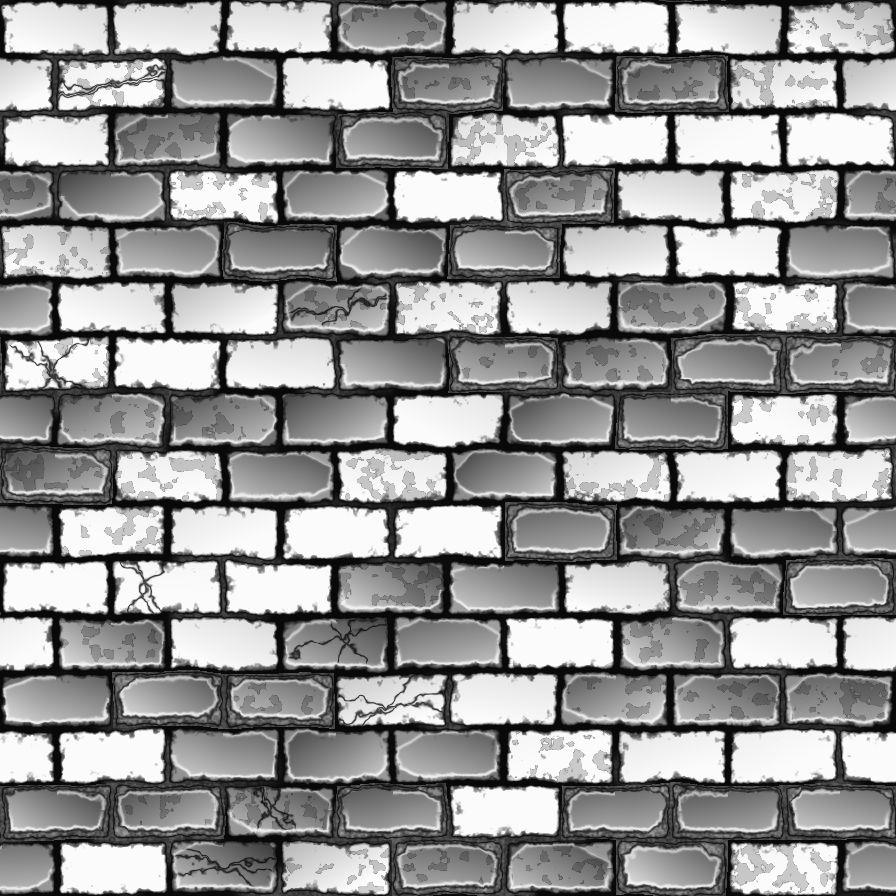
This texture map is drawn by a WebGL 1 fragment shader. Its source:

```glsl
precision highp float;
// Worn greyscale brick wall in running bond: each brick is a ragged box with an
// inner face cut at the corners, lit by a random gradient, then weathered by
// periodic noise (soot, blotches, cracks, sandy mortar). The tile wraps around.

uniform vec2 u_resolution;

#define COLUMNS 8.0
#define ROWS 16.0
#define HALF_SIZE vec2(0.945, 0.447)  // brick half extents, in row heights
#define BRIGHT_SHARE 0.50             // share of white bricks
#define WORN_SHARE 0.36               // share of grey bricks set in sand
#define SPOTTED_SHARE 0.42
#define CRACKED_SHARE 0.06
#define MAX_CUT 0.29                  // deepest corner cut
#define ROUGHNESS 0.085
#define MORTAR_TONE 0.035

float hash(vec2 p) {
  vec3 v = fract(vec3(p.xyx) * 0.1031);
  v += dot(v, v.yzx + 33.33);
  return fract((v.x + v.y) * v.z);
}

// Value noise that repeats after the given number of cells across the canvas
float noise(vec2 uv, float cells) {
  vec2 p = uv * cells;
  vec2 i = floor(p);
  vec2 f = p - i;
  f = f * f * (3.0 - 2.0 * f);
  vec2 a = mod(i, cells) + cells;
  vec2 b = mod(i + 1.0, cells) + cells;
  return mix(mix(hash(a), hash(vec2(b.x, a.y)), f.x),
             mix(hash(vec2(a.x, b.y)), hash(b), f.x), f.y);
}

float fbm(vec2 uv, float cells) {
  return 0.55 * noise(uv, cells) + 0.3 * noise(uv, cells * 2.0)
       + 0.15 * noise(uv, cells * 4.0);
}

float boxDistance(vec2 p, vec2 halfSize, float radius) {
  vec2 d = abs(p) - halfSize + radius;
  return length(max(d, 0.0)) + min(max(d.x, d.y), 0.0) - radius;
}

float band(float x, float width) {
  return exp(-x * x / (width * width));
}

// A few jagged lines at random angles through the brick
float cracks(vec2 q, vec2 id, float wobble) {
  float ink = 0.0;
  for (int i = 0; i < 3; i++) {
    float k = float(i) * 7.3;
    float angle = (hash(id + k + 61.0) - 0.5) * 2.4;
    vec2 center = vec2(hash(id + k + 63.0) - 0.5, 0.0);
    float d = dot(q - center, vec2(-sin(angle), cos(angle)));
    ink = max(ink, band(d + (wobble - 0.5) * 0.35, 0.025));
  }
  return ink;
}

void main() {
  vec2 uv = gl_FragCoord.xy / u_resolution;
  float aa = 0.7 * ROWS / u_resolution.y;

  // Running bond layout with slightly wavy courses
  vec2 p = uv * vec2(COLUMNS, ROWS);
  p += (vec2(noise(uv, 24.0), noise(uv + 0.37, 24.0)) - 0.5) * vec2(0.04, 0.09);
  float row = floor(p.y);
  p.x += 0.5 * mod(row + 1.0, 2.0);
  vec2 id = mod(vec2(floor(p.x), row), vec2(COLUMNS, ROWS)) + 3.0;
  vec2 q = (fract(p) - 0.5) * vec2(2.0, 1.0);

  // Traits of this brick
  float bright = step(hash(id + 11.0), BRIGHT_SHARE);
  float worn = (1.0 - bright) * step(hash(id + 23.0), WORN_SHARE);
  float spotted = step(hash(id + 37.0), SPOTTED_SHARE);
  float cracked = step(hash(id + 41.0), CRACKED_SHARE);

  // Ragged outline, and the face left by corner cuts
  float coarse = fbm(uv, 72.0);
  float ragged = fbm(uv + 0.21, 112.0);
  float grain = noise(uv, 384.0);
  float body = boxDistance(q, HALF_SIZE, 0.06) + (ragged - 0.5) * ROUGHNESS;
  vec2 corner = id + 17.0 * sign(q);
  float chance = hash(corner + 71.0);
  float cut = MAX_CUT * mix(chance, chance * chance * 0.45, bright);
  cut = mix(cut, MAX_CUT * (0.5 + 0.5 * chance), worn);
  vec2 normal = normalize(vec2(0.3 + 0.5 * hash(corner + 83.0), 0.85));
  float plane = dot(abs(q) - HALF_SIZE, normal) + cut;
  float lower = smoothstep(0.1, -0.3, q.y);
  float inset = mix(0.02 + 0.05 * lower, 0.015, bright) + 0.055 * worn;
  float face = max(body + inset, plane + (coarse - 0.5) * (0.07 + 0.16 * worn));
  float faceMask = smoothstep(aa, -aa, face);

  // Lit face and its side facets
  vec2 slope = vec2(hash(id + 97.0) * 2.0 - 1.0, -0.75);
  float light = dot(q / HALF_SIZE, slope);
  float greyTone = 0.50 + 0.12 * hash(id + 101.0) + 0.18 * light;
  float dim = hash(id + 103.0);
  float whiteTone = 1.0 - 0.14 * dim * dim * (1.0 - light);
  float faceTone = mix(greyTone, whiteTone, bright);
  float facetTone = mix(0.38 + 0.25 * hash(corner + 107.0), 0.78, bright);
  float sand = 0.46 + 0.28 * (grain - 0.5) + 0.3 * (coarse - 0.5);
  facetTone = mix(facetTone, sand, worn);

  // Peeled blotches with dark outlines, then cracks
  float blotch = fbm(uv + 0.53, 80.0) - 0.60;
  float peel = 0.20 * smoothstep(-0.01, 0.01, blotch) + 0.22 * band(blotch, 0.016);
  faceTone *= 1.0 - spotted * peel;
  faceTone *= 1.0 - 0.75 * cracked * cracks(q, id, coarse);

  float stone = mix(facetTone, faceTone, faceMask);
  stone *= 1.0 - 0.6 * worn * band(face - 0.035, 0.025);
  float rim = band(face + 0.025, 0.03) * max(lower, 0.7 * step(0.45, chance));
  stone = mix(stone, 0.97, rim * (1.0 - bright) * 0.85);

  // Soot creeping in from the edges
  float sootWidth = 0.055 + 0.5 * max(ragged - 0.5, 0.0) * (0.5 + 0.5 * bright);
  float clean = smoothstep(-0.01, sootWidth, -body);
  stone *= mix(mix(0.25, 0.6, worn), 1.0, clean);

  // Dark joints, filled with sand near worn bricks and in scattered places
  float filled = max(0.75 * worn, 0.6 * smoothstep(0.58, 0.78, noise(uv, 14.0)));
  float mortar = mix(MORTAR_TONE, sand * 0.8, filled * smoothstep(0.0, 0.04, body));
  float tone = mix(mortar, stone, smoothstep(aa, -aa, body));
  gl_FragColor = vec4(vec3(clamp(tone, 0.0, 0.985)), 1.0);
}
```
